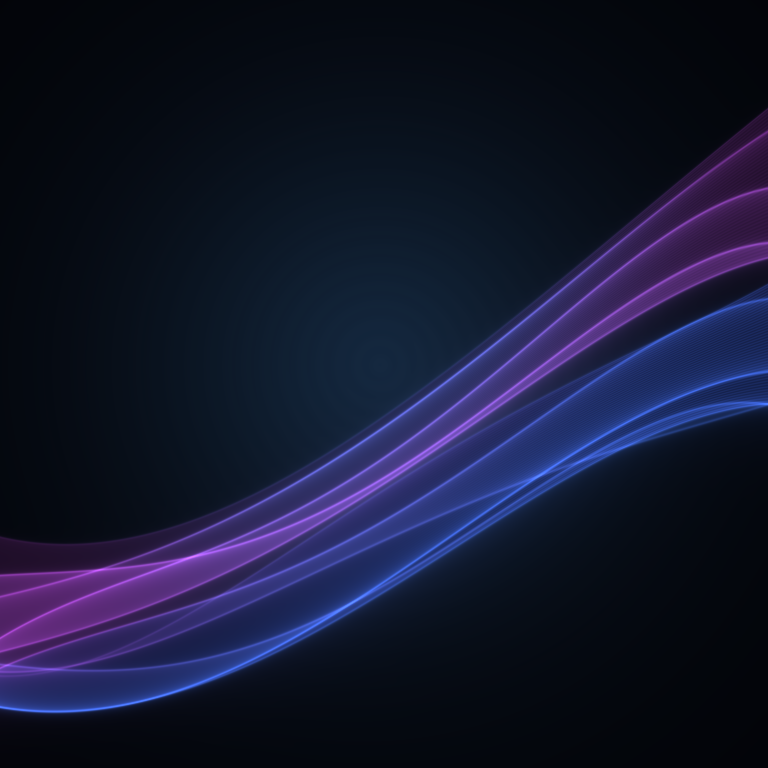
Give the GLSL for this background, as a WebGL 2 fragment shader.

```glsl
#version 300 es
precision highp float;

#define GLOW_CENTER vec2(0.495, 0.525)
#define LINE_WIDTH 0.0016
#define SHEET_DEPTH 0.032
#define SHEET_GAIN 0.30
#define MESH_COUNT 42.0
#define MESH_GAIN 0.10
#define VIOLET vec3(0.58, 0.23, 0.70)
#define INDIGO vec3(0.38, 0.40, 0.86)
#define ORCHID vec3(0.64, 0.32, 0.84)
#define AZURE vec3(0.24, 0.40, 0.86)

uniform vec2 u_resolution;
out vec4 fragColor;

// Smooth quartic through five evenly spaced heights
float curve(float x, vec4 k, float last) {
  float s = 4.0 * x;
  vec4 d1 = vec4(k.yzw, last) - k;
  vec3 d2 = d1.yzw - d1.xyz;
  vec2 d3 = d2.yz - d2.xy;
  float d4 = d3.y - d3.x;
  return k.x + s * (d1.x + (s - 1.0) / 2.0 * (d2.x + (s - 2.0) / 3.0 * (d3.x + (s - 3.0) / 4.0 * d4)));
}

// Thin bright edge with a soft sheet on one side; side is +1 above, -1 below
float strand(float d, float side) {
  float width = max(LINE_WIDTH, 0.7 / u_resolution.y);
  float core = exp(-d * d / (width * width));
  float halo = 0.25 * exp(-abs(d) / 0.005);
  float inside = smoothstep(-width, width, d * side);
  return 0.55 * core + halo + SHEET_GAIN * inside * exp(-abs(d) / SHEET_DEPTH);
}

// Soft coverage of the area between two heights
float band(float y, float low, float high) {
  float soft = max(0.0015, 0.8 / u_resolution.y);
  return smoothstep(-soft, soft, y - low) * smoothstep(-soft, soft, high - y);
}

// Fine threads running along a band
float mesh(float y, float low, float high) {
  float across = (y - low) / max(high - low, 0.02);
  return 0.5 + 0.5 * cos(6.2832 * MESH_COUNT * across);
}

vec3 backdrop(vec2 p) {
  float r = length(p - GLOW_CENTER);
  float glow = exp(-5.5 * pow(r, 1.5));
  float rings = 0.0025 * sin(r * 260.0) * glow;
  return vec3(0.007, 0.011, 0.027) + vec3(0.070, 0.142, 0.215) * glow + rings;
}

void main() {
  vec2 p = gl_FragCoord.xy / u_resolution;
  float x = p.x;
  vec3 color = backdrop(p);

  // Upper ribbon, listed from top to bottom
  float crest = curve(x, vec4(0.301, 0.322, 0.458, 0.652), 0.859);
  float ridge = curve(x, vec4(0.223, 0.303, 0.444, 0.638), 0.829);
  float fold = curve(x, vec4(0.169, 0.275, 0.404, 0.603), 0.755);
  float twist = curve(x, vec4(0.251, 0.275, 0.378, 0.557), 0.684);
  float hem = curve(x, vec4(0.151, 0.234, 0.370, 0.539), 0.664);

  // Lower ribbon
  float veil = curve(x, vec4(0.120, 0.203, 0.362, 0.505), 0.630);
  float sweep = curve(x, vec4(0.130, 0.212, 0.322, 0.488), 0.611);
  float cross1 = curve(x, vec4(0.125, 0.182, 0.296, 0.397), 0.473);
  float cross2 = curve(x, vec4(0.135, 0.139, 0.238, 0.396), 0.474);
  float stream = curve(x, vec4(0.079, 0.107, 0.242, 0.411), 0.516);
  float base = curve(x, vec4(0.079, 0.105, 0.229, 0.384), 0.474);

  // Vertical offsets become distances through the shared slope
  float slope = 0.08 + 0.68 * smoothstep(0.0, 0.55, x) - 0.25 * smoothstep(0.75, 1.0, x);
  float tilt = inversesqrt(1.0 + slope * slope);

  // Hues drift along the ribbons
  float middle = smoothstep(0.0, 0.48, x) * (1.0 - smoothstep(0.60, 1.0, x));
  vec3 upper = mix(VIOLET, INDIGO, middle);
  vec3 pink = mix(VIOLET, ORCHID, smoothstep(0.0, 0.4, x));
  vec3 lower = mix(VIOLET, mix(INDIGO, AZURE, smoothstep(0.5, 0.9, x)), smoothstep(0.0, 0.5, x));

  // Translucent bodies
  float lowerTop = max(veil, sweep);
  float lowerMask = band(p.y, base, lowerTop);
  float upperMask = band(p.y, min(hem, fold), crest);
  float right = smoothstep(0.45, 0.95, x);
  color = mix(color, vec3(0.055, 0.085, 0.215), 0.70 * lowerMask);
  color += AZURE * MESH_GAIN * right * lowerMask * mesh(p.y, base, lowerTop);
  color = mix(color, upper * 0.27, 0.65 * upperMask);
  color += VIOLET * 0.5 * MESH_GAIN * right * upperMask * mesh(p.y, hem, crest);
  color += VIOLET * 0.20 * band(p.y, sweep, twist) * (1.0 - smoothstep(0.0, 0.45, x));

  // Luminous edges
  float ends = 0.7 + 0.3 * middle;
  color += upper * 0.16 * strand((p.y - crest) * tilt, -1.0);
  color += upper * 0.78 * ends * strand((p.y - ridge) * tilt, -1.0);
  color += mix(upper, pink, 0.5) * 0.65 * strand((p.y - fold) * tilt, -1.0);
  color += pink * 0.60 * strand((p.y - twist) * tilt, -1.0);
  color += pink * 0.48 * strand((p.y - hem) * tilt, 1.0);
  color += lower * 0.20 * strand((p.y - veil) * tilt, -1.0);
  color += lower * 0.55 * strand((p.y - sweep) * tilt, -1.0);
  color += lower * 0.38 * strand((p.y - cross1) * tilt, 1.0);
  color += mix(lower, AZURE, 0.5) * 0.45 * strand((p.y - cross2) * tilt, -1.0);
  color += AZURE * 0.72 * strand((p.y - stream) * tilt, 1.0);
  color += AZURE * 0.42 * strand((p.y - base) * tilt, 1.0);

  fragColor = vec4(min(color, 1.0), 1.0);
}
```
